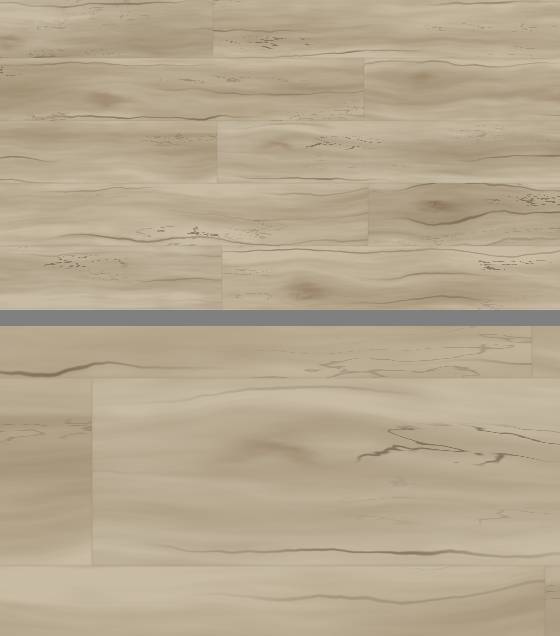
Top: the whole. Bottom: its middle third, enlarged.
This texture is drawn by a WebGL 2 fragment shader. Its source:

```glsl
#version 300 es
precision highp float;
// Pale maple floor planks in staggered rows, with knots, veins and spalting.
uniform vec2 u_resolution;
out vec4 fragColor;

float hash(vec2 p) {
  vec3 q = fract(p.xyx * 0.1031);
  q += dot(q, q.yzx + 33.33);
  return fract((q.x + q.y) * q.z);
}

float noise(vec2 p) {
  vec2 i = floor(p), f = fract(p);
  f = f * f * (3.0 - 2.0 * f);
  return mix(mix(hash(i), hash(i + vec2(1, 0)), f.x),
             mix(hash(i + vec2(0, 1)), hash(i + vec2(1, 1)), f.x), f.y);
}

float fbm(vec2 p) {
  float sum = 0.0, weight = 0.533;
  for (int i = 0; i < 4; i++) {
    sum += weight * noise(p);
    p = p * 2.03 + 17.3;
    weight *= 0.5;
  }
  return sum;
}

void main() {
  vec2 p = gl_FragCoord.xy / u_resolution.y;
  const float rowHeight = 0.2018, plankLength = 7.455;
  float pixel = 1.0 / (u_resolution.y * rowHeight);

  // Plank layout: five rows, q is the position on a plank in row heights
  float depth = (1.0145 - p.y) / rowHeight;
  float row = min(floor(depth), 4.0);
  float joint = mix(0.687, 1.167, mod(row, 2.0)) + 0.007 * row;
  float along = (p.x - joint) / (rowHeight * plankLength);
  vec2 id = vec2(row, floor(along)) + 5.0;
  vec2 q = vec2(fract(along) * plankLength, depth - row);
  vec2 shift = 80.0 * vec2(hash(id), hash(id + 31.7));

  // Grain level, spread apart around the knots
  float grain = q.y + 0.36 * (fbm(q * vec2(0.5, 0.8) + shift) - 0.5);
  float stain = 0.0;
  for (int i = 0; i < 3; i++) {
    vec2 key = id * 3.1 + float(i) * 11.3;
    vec2 knot = vec2((float(i) + 0.2 + 0.6 * hash(key)) * plankLength / 3.0,
                     0.25 + 0.5 * hash(key + 4.7));
    float strength = hash(key + 9.1);
    vec2 d = q - knot;
    grain -= 0.75 * strength * d.y * exp(-dot(d * d, vec2(2.5, 7.0)));
    d += 0.3 * (vec2(fbm(q * vec2(2, 9) + shift), fbm(q * vec2(2.5, 9) - shift)) - 0.5);
    float stretch = mix(1.6, 4.5, hash(key + 2.3));
    stain += strength * strength * exp(-dot(d * d, vec2(stretch * stretch, 110.0)));
  }

  // Darker heartwood band between pale sapwood edges
  float center = 0.3 + 0.4 * hash(id + 3.9);
  float halfWidth = 0.2 + 0.18 * hash(id + 8.2);
  float heart = 1.0 - smoothstep(-0.1, 0.1, abs(grain - center) - halfWidth);

  // Broad tone, streaks, fibres and cross figure
  float broad = fbm(vec2(q.x * 0.4, grain * 2.6) + shift);
  float streak = fbm(vec2(q.x * 0.9, grain * 13.0) + shift.yx);
  float fibre = noise(vec2(q.x * 4.0, q.y * 30.0) + shift);
  float figure = noise(vec2(q.x * 4.0, q.y * 0.8) + shift);
  float tone = 0.81 + 1.1 * (broad - 0.5) - 0.36 * heart + 0.6 * (streak - 0.5)
             + 0.1 * (fibre - 0.5) + 0.14 * (figure - 0.5) * (1.0 - heart)
             + 0.1 * (hash(id + 6.4) - 0.5);

  // Long, faint broken veins that follow the grain, with a soft shadow
  float level = grain * 2.6 + 0.2 * fbm(vec2(q.x * 3.0, q.y * 2.0) + shift);
  float veinDist = abs(fract(level) - 0.5) / 2.6;
  vec2 veinKey = vec2(q.x * 0.6, floor(level) * 7.0) + shift;
  float present = smoothstep(0.42, 0.85, noise(veinKey));
  float veinWidth = 0.009 * noise(veinKey * vec2(7, 1) + 3.0);
  float vein = present * (1.0 - smoothstep(0.4 * veinWidth, veinWidth + 0.004 + 0.8 * pixel, veinDist));
  vein *= 0.35 + 0.65 * noise(veinKey * vec2(4, 1) + 9.0);
  tone -= 0.2 * present * exp(-veinDist * 20.0);

  // Thin ragged spalting in a small patch on some planks, and rare flecks
  vec2 spot = vec2(plankLength * hash(id + 12.6), 0.2 + 0.6 * hash(id + 15.2));
  vec2 away = (q - spot) * vec2(1.3, 9.0);
  float patches = max(smoothstep(0.25, 0.6, exp(-dot(away, away))),
                      0.45 * smoothstep(0.74, 0.9, noise(q * vec2(0.8, 5.0) + shift.yx)));
  float ridge = abs(fbm(vec2(q.x * 2.0, grain * 15.0) + shift + 40.0) - 0.5);
  float spalt = patches * (1.0 - smoothstep(0.002, 0.032, ridge));

  // Colours
  vec3 color = mix(vec3(0.635, 0.57, 0.458), vec3(0.785, 0.735, 0.64), clamp(tone, 0.0, 1.0));
  color = mix(color, vec3(dot(color, vec3(0.333))), 0.06 * hash(id + 18.8));
  color = mix(color, vec3(0.51, 0.41, 0.30), min(0.8 * stain * (0.2 + 1.4 * streak), 0.75));
  color = mix(color, vec3(0.38, 0.31, 0.23), 0.6 * vein);
  color = mix(color, vec3(0.34, 0.28, 0.22), 0.55 * spalt);

  // Barely visible seams between planks
  vec2 edge = abs(min(q, vec2(plankLength, 1.0) - q));
  float seam = 1.0 - smoothstep(0.002, 0.006 + pixel, min(edge.x, edge.y));
  color = mix(color, vec3(0.58, 0.51, 0.41), 0.16 * seam);

  fragColor = vec4(color, 1.0);
}
```
